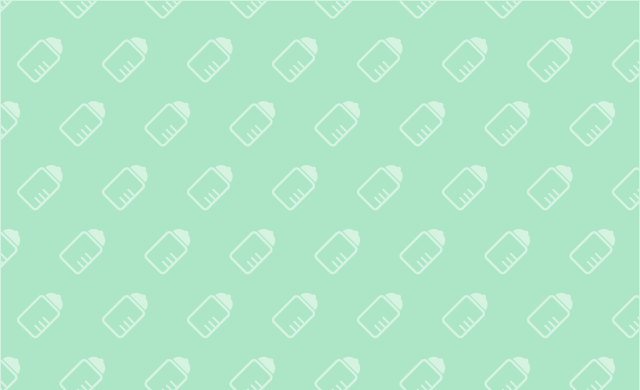
A Shadertoy shader for this pattern:

```glsl
// Staggered rows of tilted pale baby bottles on a flat mint ground.

float roundedBox(vec2 p, vec2 halfSize, float radius) {
    vec2 q = abs(p) - halfSize + radius;
    return length(max(q, 0.0)) + min(max(q.x, q.y), 0.0) - radius;
}

float capsule(vec2 p, vec2 a, vec2 b, float radius) {
    vec2 axis = b - a;
    float t = clamp(dot(p - a, axis) / dot(axis, axis), 0.0, 1.0);
    return length(p - a - t * axis) - radius;
}

// Bottle along +x, in hundredths of the column spacing.
float bottle(vec2 p) {
    // Outlined body
    float d = abs(roundedBox(p - vec2(0.5, -0.5), vec2(20.8, 15.5), 4.2)) - 1.4;

    // Solid half-dome cap with a teat
    vec2 domeSize = vec2(10.4, 12.4);
    vec2 domePos = p - vec2(24.1, -0.8);
    float dome = (length(domePos / domeSize) - 1.0) * domeSize.x;
    d = min(d, max(dome, -domePos.x));
    d = min(d, capsule(p, vec2(30.0, -0.8), vec2(33.6, -0.8), 2.8));

    // Measuring marks rising from the lower side
    for (int i = 0; i < 3; i++) {
        float x = -9.7 + 6.7 * float(i);
        d = min(d, capsule(p, vec2(x, -5.4), vec2(x, -15.0), 1.15));
    }
    return d;
}

void mainImage(out vec4 fragColor, in vec2 fragCoord) {
    // One unit is the spacing between columns
    float pixel = 7.53 / iResolution.x;
    vec2 p = fragCoord * pixel;

    // Alternate rows shift by half a column
    float rowHeight = 0.752;
    float firstRow = 0.111;
    float row = floor((p.y - firstRow) / rowHeight + 0.5);
    float shift = 0.946 - 0.5 * mod(row, 2.0);
    vec2 cell = vec2(fract(p.x - shift + 0.5) - 0.5,
                     p.y - firstRow - row * rowHeight);

    // Tilt each bottle up to the right
    vec2 local = vec2(cell.x + cell.y, cell.y - cell.x) * 70.711;
    float ink = clamp(0.5 - bottle(local) / (100.0 * pixel), 0.0, 1.0);

    // Pale hairline along the top and sides
    vec2 size = iResolution.xy * pixel;
    float edge = min(min(p.x, size.x - p.x), size.y - p.y);
    float rim = 0.85 * clamp(0.5 + (0.012 - edge) / pixel, 0.0, 1.0);

    vec3 mint = vec3(0.675, 0.902, 0.78);
    vec3 pale = vec3(0.839, 0.953, 0.886);
    fragColor = vec4(mix(mint, pale, max(ink, rim)), 1.0);
}
```
